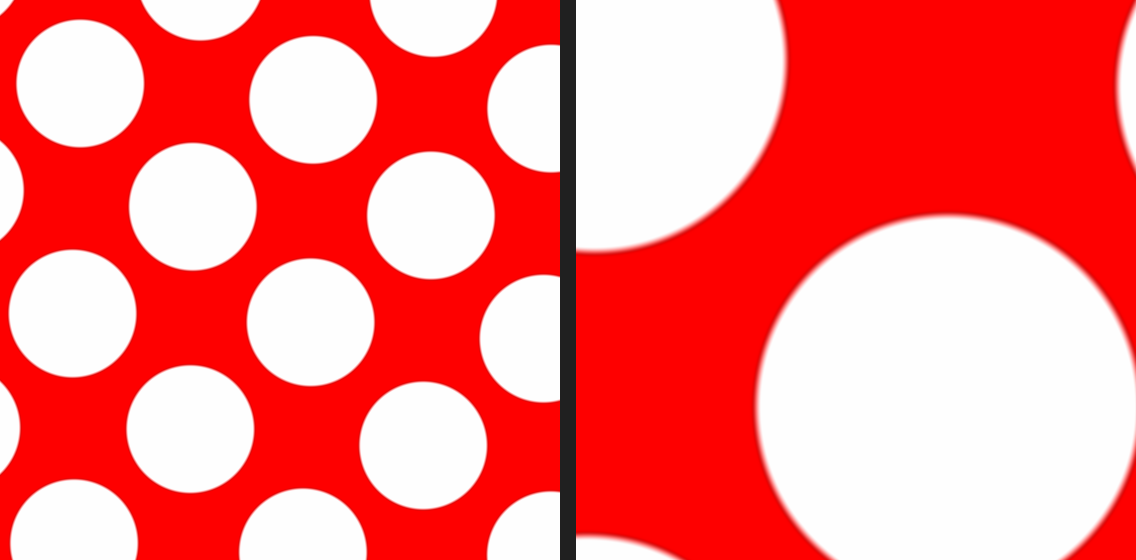
Left: the whole. Right: its middle third, enlarged.
Give the GLSL for this pattern, as a Shadertoy shader.

```glsl
// Large white polka dots on a slanted, slightly uneven lattice over bright red.

// Centre of the dot at a lattice cell: x climbs to the right, y descends to the right.
vec2 dotCentre(vec2 cell) {
    vec2 centre = vec2(0.5547, 0.4245)
                + cell.x * vec2(0.2148, 0.1908)
                + cell.y * vec2(0.2057, -0.2132);

    // Alternate rows sit a little off the even spacing.
    centre += mod(cell.y, 2.0) * vec2(-0.0046, -0.0068);

    // Outer rows drift further where the lattice breaks step.
    centre += step(cell.x, -1.5) * vec2(0.0072, -0.0130);
    centre += step(1.5, cell.y) * vec2(0.0176, 0.0104);
    centre += step(cell.y, -2.5) * vec2(-0.0046, 0.0039);
    return centre;
}

// Signed distance to the nearest dot edge, negative inside.
float dotsDistance(vec2 p) {
    float nearest = 10.0;
    for (int row = -3; row <= 2; row++) {
        for (int column = -2; column <= 2; column++) {
            nearest = min(nearest, distance(p, dotCentre(vec2(column, row))));
        }
    }
    return nearest - 0.1139;
}

void mainImage(out vec4 fragColor, in vec2 fragCoord) {
    vec2 p = fragCoord / iResolution.xy;
    float d = dotsDistance(p);

    // Soft edge, never narrower than a pixel.
    float softness = max(0.003, 0.75 / iResolution.y);
    float coverage = 1.0 - smoothstep(-softness, softness, d);
    vec3 colour = mix(vec3(0.995, 0.0, 0.0), vec3(0.998), coverage);

    // Thin darker rim just outside each dot.
    float rim = (d - 0.0018) / 0.0012;
    colour.r -= 0.12 * exp(-rim * rim);

    fragColor = vec4(colour, 1.0);
}
```
